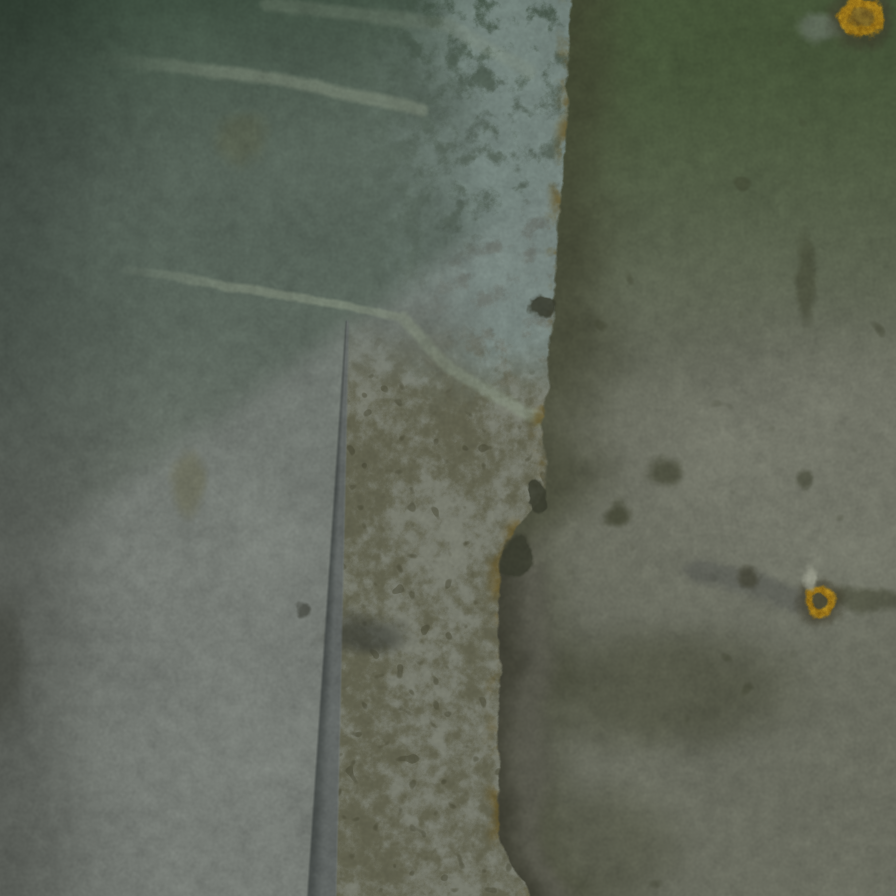
This texture is drawn by a Shadertoy shader. Its source:

```glsl
vec2 hashGradient(vec2 cell) {
  vec2 h = vec2(dot(cell, vec2(127.1, 311.7)), dot(cell, vec2(269.5, 183.3)));
  return fract(sin(h) * 43758.5) * 2. - 1.;
}

float noise(vec2 p) {
  vec2 i = floor(p), f = p - i, u = f * f * (3. - 2. * f), e = vec2(1, 0);
  float a = dot(hashGradient(i), f);
  float b = dot(hashGradient(i + e), f - e);
  float c = dot(hashGradient(i + e.yx), f - e.yx);
  float d = dot(hashGradient(i + 1.), f - 1.);
  return mix(mix(a, b, u.x), mix(c, d, u.x), u.y);
}

float fbm(vec2 p) {
  float sum = 0., amp = .6;
  for (int i = 0; i < 5; i++) {
    sum += amp * noise(p);
    p = mat2(1.6, 1.2, -1.2, 1.6) * p + 7.3;
    amp *= .55;
  }
  return sum;
}

float spot(vec2 p, float x, float y, float rx, float ry) {
  return 1. - smoothstep(.35, 1., length((p - vec2(x, y)) / vec2(rx, ry)));
}

float edge(float d) { return smoothstep(-.002, .002, d); }

float segment(vec2 p, vec2 a, vec2 b) {
  vec2 q = p - a, ba = b - a;
  return length(q - ba * clamp(dot(q, ba) / dot(ba, ba), 0., 1.));
}

// Soft bent line
float bend(vec2 p, vec2 a, vec2 b, vec2 c, float width) {
  return 1. - smoothstep(.3 * width, width, min(segment(p, a, b), segment(p, b, c)));
}

void tint(inout vec3 col, float r, float g, float b, float amount) {
  col = mix(col, vec3(r, g, b), clamp(amount, 0., 1.));
}

float seamX(float y) {
  float x = mix(.557, .607, smoothstep(.37, .46, y));
  x += .03 * smoothstep(.45, 1., y) + .035 * smoothstep(.07, 0., y);
  return x + .012 * fbm(vec2(y * 18., 3));
}

// Rusty ring with a dark core
void anchor(inout vec3 col, vec2 q, float r, float core) {
  float d = length(q) / r + .5 * fbm(q * 55. + r * 99.);
  tint(col, .24, .23, .17, .6 - .6 * smoothstep(1., 1.8, d));
  float rust = .5 + fbm(q * 120.);
  tint(col, .46 + .26 * rust, .33 + .24 * rust, .06 + .08 * rust, 1. - smoothstep(.85, 1.1, d));
  tint(col, .25, .26, .22, core - core * smoothstep(.35, .6, d));
}

vec3 leftWall(vec2 p, vec2 w, float seam, float broad, float fine) {
  vec3 col = mix(vec3(.44, .46, .43), vec3(.34, .39, .35), smoothstep(.3, .75, p.y));
  tint(col, .16, .24, .17, .7 * smoothstep(.8, 1.15, p.y + .15 * (.4 - p.x)));
  col *= .8 + .2 * smoothstep(0., .2, p.x);

  // Pale panel under a diagonal edge
  float panel = smoothstep(-.015, .04, .375 + .7 * p.x - w.y);
  tint(col, .47, .49, .47, .65 * panel * smoothstep(0., .16, p.x));

  // Tan strip
  float grooveLeft = .343 + .067 * p.y, grooveRight = .375 + .022 * p.y;
  float strip = edge(p.x - grooveRight) * (1. - smoothstep(.55, .66, w.y));
  float wear = smoothstep(-.25, .3, broad + fine);
  tint(col, .38 + .07 * wear, .38 + .08 * wear, .3 + .11 * wear, .9 * strip);
  tint(col, .27, .27, .2, .5 * strip * smoothstep(.25, .4, noise(p * 75.)));

  // Flaking lime
  float lime = smoothstep(.41, .56, w.x + .1 * broad);
  lime *= smoothstep(.53, .62, w.y + .25 * (.55 - p.x));
  lime *= smoothstep(-.24, .08, fbm(p * 38.) + .9 * (p.x - .5));
  tint(col, .48, .54, .52, .8 * lime);

  // Mineral veins
  vec2 v = mix(p, w, .35), knee = vec2(.45, .646);
  float veins = .5 * bend(v, vec2(.11, .935), vec2(.31, .912), vec2(.47, .878), .011);
  veins = max(veins, .25 * bend(v, vec2(.3, .995), vec2(.5, .972), vec2(.59, .92), .012));
  veins = max(veins, .6 * bend(v, vec2(.14, .7), vec2(.39, .658), knee, .007));
  veins = max(veins, .6 * bend(v, knee, vec2(.502, .588), vec2(.605, .53), .01));
  tint(col, .51, .55, .48, veins * smoothstep(.08, .3, p.x));

  // Stains
  tint(col, .37, .36, .23, .35 * spot(w, .21, .46, .025, .045) + .25 * spot(w, .27, .845, .04, .04));
  float dark = .7 * spot(w, .41, .292, .065, .03) + .6 * spot(w, 0., .26, .045, .1);
  tint(col, .25, .26, .23, dark + .7 * spot(w, .338, .318, .01, .01));

  // Tapered groove
  float groove = edge(p.x - grooveLeft) * edge(grooveRight - p.x) * edge(.642 - p.y);
  float lit = .1 * smoothstep(0., .6, (p.x - grooveLeft) / (grooveRight - grooveLeft));
  tint(col, .28 + lit, .3 + lit, .29 + lit, groove);

  // Rust on the broken edge
  float rust = 1. - smoothstep(0., .02, seam - p.x);
  tint(col, .38, .32, .14, .75 * rust * smoothstep(-.1, .25, fbm(p * 24.)));
  return col;
}

vec3 rightWall(vec2 p, vec2 w, float side, float broad) {
  vec3 col = mix(vec3(.41, .42, .37), vec3(.27, .33, .22), smoothstep(.48, 1., p.y));
  tint(col, .46, .47, .42, .7 * spot(w, .92, .47, .3, .22));
  float shade = .7 - .7 * smoothstep(0., .1, side + .06 * broad);
  shade += .5 * spot(w, .74, .23, .2, .09) + .4 * spot(w, .66, .05, .13, .1);
  tint(col, .25, .26, .19, min(shade, .8));

  // Damp band
  float rim = side + .04 * broad, lit = .11 * smoothstep(0., .035, rim);
  float band = (1. - smoothstep(.035, .065, rim)) * (1. - smoothstep(.36, .42, p.y));
  tint(col, .24 + lit, .24 + lit, .2 + lit, .8 * band);

  // Blotches, wet trail, anchors
  float marks = .6 * spot(w, .742, .475, .024, .024) + .7 * spot(w, .688, .427, .022, .02);
  marks += .45 * spot(w, .9, .688, .014, .07) + .5 * spot(w, .97, .33, .07, .016);
  marks += .5 * spot(w, .897, .463, .014, .014) + .4 * smoothstep(.38, .5, noise(p * 32.));
  tint(col, .23, .24, .17, min(marks, .8));
  tint(col, .36, .37, .34, .8 * bend(w, vec2(.78, .362), vec2(.84, .35), vec2(.89, .328), .02));
  tint(col, .23, .23, .17, .6 * spot(w, .831, .357, .017, .017));
  tint(col, .41, .45, .4, .7 * spot(w, .915, .97, .033, .022));
  anchor(col, p - vec2(.962, .981), .025, .4);
  anchor(col, p - vec2(.916, .328), .018, .9);
  tint(col, .58, .59, .53, .8 * spot(w, .904, .356, .012, .016));
  return col;
}

void mainImage(out vec4 fragColor, in vec2 fragCoord) {
  vec2 p = fragCoord / iResolution.xy;
  float broad = fbm(p * 9.), fine = fbm(p * 60.);
  vec2 w = p + .018 * vec2(fbm(p * 22.), fbm(p * 22. + 31.));
  float seam = seamX(p.y) + .006 * fbm(p * 45.), side = p.x - seam;
  vec3 col = mix(leftWall(p, w, seam, broad, fine), rightWall(p, w, side, broad), edge(side));

  // Dark lobes on the seam
  float lobes = spot(w, .6, .447, .016, .025) + spot(w, .578, .38, .026, .03);
  lobes += .8 * spot(w, .605, .66, .022, .02);
  tint(col, .22, .23, .18, .85 * smoothstep(.1, .5, lobes));

  // Concrete grain
  col *= 1. + .13 * broad + .14 * fine + .06 * noise(p * 230.);
  fragColor = vec4(clamp(col, 0., 1.), 1);
}
```
